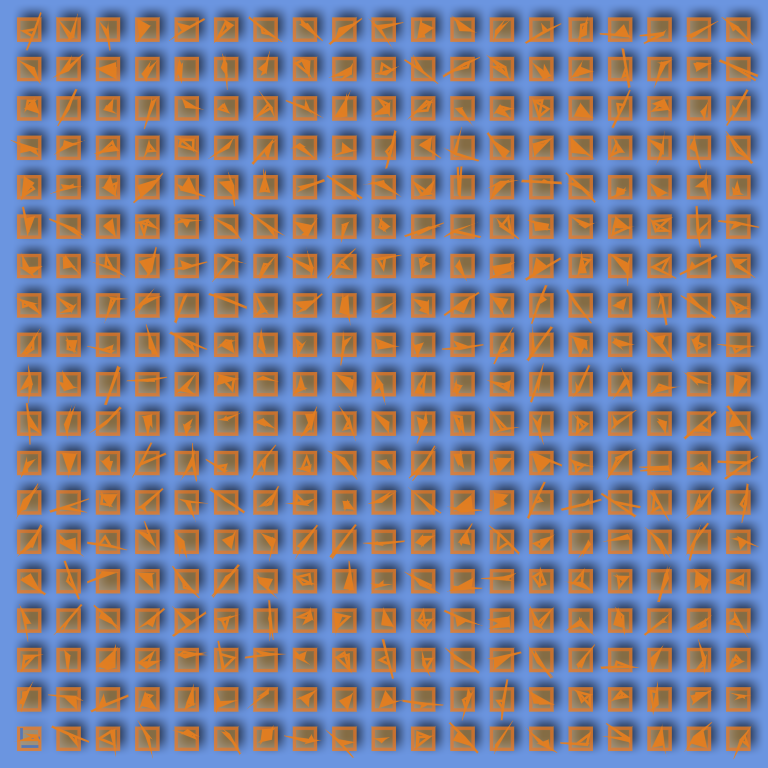
Write a WebGL 1 fragment shader that draws this pattern.

```glsl
precision highp float;
// A 19 by 19 grid of translucent orange tiles with soft shadows on blue.
// Each tile holds two hashed triangles sharing an edge; their outlines have
// mitred corners, so thin triangles throw spikes beyond the frame.

uniform vec2 u_resolution;

const float PITCH = 0.0513;
const float HALF_TILE = 0.0158;

vec2 hash2(vec2 p) {
  vec3 q = fract(vec3(p.xyx) * vec3(0.1031, 0.1030, 0.0973));
  q += dot(q, q.yzx + 33.33);
  return fract((q.xx + q.yz) * q.zy);
}

float boxDistance(vec2 p, vec2 halfSize) {
  vec2 d = abs(p) - halfSize;
  return max(d.x, d.y);
}

float coverage(float d, float pixel) {
  return 1.0 - smoothstep(-0.7 * pixel, 0.7 * pixel, d);
}

// Signed distance to the line a-b, positive on its right
float edgeDistance(vec2 p, vec2 a, vec2 b) {
  vec2 e = b - a;
  return dot(p - a, vec2(e.y, -e.x)) / max(length(e), 0.0001);
}

// Triangle whose offset level sets keep sharp, mitred corners
float mitredTriangle(vec2 p, vec2 a, vec2 b, vec2 c) {
  float side = edgeDistance(c, a, b) > 0.0 ? -1.0 : 1.0;
  return max(side * edgeDistance(p, a, b),
         max(side * edgeDistance(p, b, c), side * edgeDistance(p, c, a)));
}

// Stroked triangle, filled or hollow
float strokedTriangle(float d, bool filled) {
  float stroke = 0.0017;
  return filled ? d - stroke : abs(d) - stroke;
}

vec2 corner(vec2 id, float k) {
  return (hash2(id + vec2(31.7, 17.3) * k) - 0.5) * 0.0235;
}

float shardDistance(vec2 p, vec2 id) {
  vec2 a = corner(id, 1.0);
  vec2 b = corner(id, 2.0);
  vec2 c = corner(id, 3.0);
  vec2 d = corner(id, 4.0);
  vec2 pick = hash2(id + 211.0);
  float first = strokedTriangle(mitredTriangle(p, a, b, c), pick.x > 0.35);
  float second = strokedTriangle(mitredTriangle(p, a, c, d), pick.y > 0.5);
  // The round limit stops endless spikes
  return max(min(first, second), length(p) - 0.027);
}

float tileShadow(vec2 p) {
  vec2 s = 1.0 - smoothstep(HALF_TILE - 0.014, HALF_TILE + 0.014,
                            abs(p - vec2(0.006)));
  return 0.65 * s.x * s.y;
}

void main() {
  float scale = min(u_resolution.x, u_resolution.y);
  vec2 uv = gl_FragCoord.xy / scale;
  float pixel = 1.0 / scale;
  vec2 grid = (uv - 0.038) / PITCH;
  vec2 home = floor(grid + 0.5);

  // Gather shadows and shards from the neighbouring tiles
  float light = 1.0;
  float shards = 0.0;
  for (int j = -1; j <= 1; j++) {
    for (int i = -1; i <= 1; i++) {
      vec2 id = home + vec2(float(i), float(j));
      if (boxDistance(id - 9.0, vec2(9.5)) < 0.0) {
        vec2 q = (grid - id) * PITCH;
        float strength = id.x + id.y < 0.5 ? 0.25 : 1.0;
        light *= 1.0 - strength * tileShadow(q);
        shards = max(shards, coverage(shardDistance(q, id), pixel));
      }
    }
  }
  vec3 blue = vec3(0.42, 0.585, 0.88);
  vec3 color = blue * light;

  // Translucent tile and its frame
  if (boxDistance(home - 9.0, vec2(9.5)) < 0.0) {
    vec2 p = (grid - home) * PITCH;
    float d = boxDistance(p, vec2(HALF_TILE));
    float body = coverage(d, pixel);
    float frame = body * (1.0 - coverage(d + 0.0043, pixel));
    vec3 fill = mix(color, vec3(0.82, 0.60, 0.23), 0.55 * body);
    color = mix(fill, mix(color, vec3(0.93, 0.49, 0.13), 0.8), frame);

    // The lower left tile is broken up by blue bars
    if (home.x + home.y < 0.5) {
      float bars = min(boxDistance(p - vec2(0.001, -0.010), vec2(0.011, 0.0018)),
                   min(boxDistance(p - vec2(0.008, 0.001), vec2(0.006, 0.0018)),
                       boxDistance(p - vec2(-0.010, 0.006), vec2(0.0018, 0.008))));
      color = mix(color, blue * 0.8, coverage(bars, pixel));
    }
  }

  color = mix(color, vec3(0.90, 0.495, 0.12), 0.94 * shards);
  gl_FragColor = vec4(color, 1.0);
}
```
